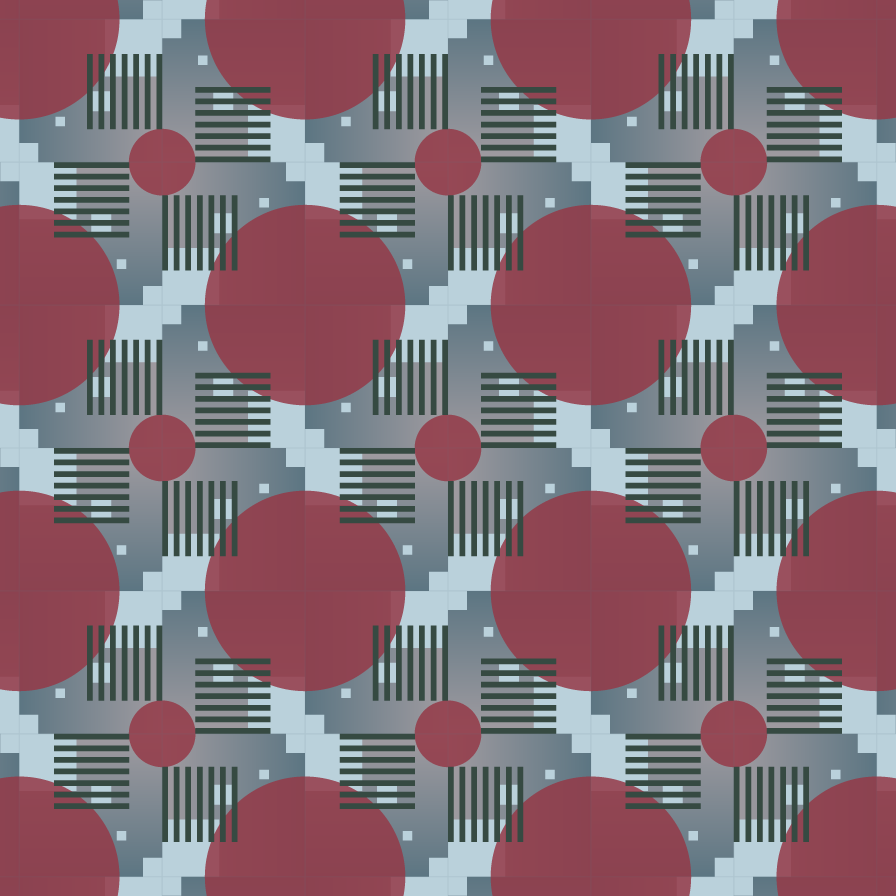
This pattern is drawn by a WebGL 2 fragment shader. Its source:

```glsl
#version 300 es
precision highp float;
// Pinwheel tiling: each square tile is one quadrant turned four times about its centre.
// A quadrant holds a gradient, pale stepped cells, translucent discs and a block of bars.
// Lengths are in cells, 15 to a tile; edges are smoothed by averaging sub-samples.

uniform vec2 u_resolution;
out vec4 fragColor;

const float TILE_SIZE = 0.319;        // tile width as a share of the canvas
const float CELLS = 15.0;             // cells across one tile
const float HALF_TILE = 0.5 * CELLS;
const float BIG_RADIUS = 5.26;
const float SMALL_RADIUS = 1.75;
const float DISC_OPACITY = 0.85;
const vec2 BLOCK_MIN = vec2(-3.95, 1.73);
const float BLOCK_SIZE = 3.95;
const float BAR_COUNT = 7.0;
const float SEAM_HALF_WIDTH = 0.03;
const float SEAM_OPACITY = 0.13;
const int SAMPLES = 4;                // sub-samples along each pixel side

const vec3 PALE_BLUE = vec3(0.73, 0.82, 0.86);
const vec3 WARM_GREY = vec3(0.63, 0.61, 0.63);
const vec3 SLATE = vec3(0.36, 0.46, 0.51);
const vec3 DISC_RED = vec3(0.58, 0.225, 0.28);
const vec3 BAR_GREEN = vec3(0.21, 0.29, 0.26);

// 1 inside the box between two corners, else 0
float box(vec2 p, vec2 lo, vec2 hi) {
    vec2 inside = step(lo, p) * step(p, hi);
    return inside.x * inside.y;
}

float square(vec2 p, vec2 centre, float size) {
    return box(p, centre - 0.5 * size, centre + 0.5 * size);
}

float disc(vec2 p, vec2 centre, float radius) {
    return step(distance(p, centre), radius);
}

// Turns any quadrant of the tile onto the upper left one
vec2 foldQuadrant(vec2 p) {
    if (p.x >= 0.0) return p.y >= 0.0 ? vec2(-p.y, p.x) : -p;
    return p.y >= 0.0 ? p : vec2(p.y, -p.x);
}

// Pale areas: wide step, corner cell, and two loose squares
float paleCells(vec2 q) {
    float pale = box(q, vec2(-3.0, 4.5), vec2(1.0, HALF_TILE + 1.0));
    pale = max(pale, box(q, vec2(-HALF_TILE - 1.0, -1.0), vec2(1.0 - HALF_TILE, 1.0)));
    pale = max(pale, square(q, vec2(-3.2, 3.2), 1.05));
    return max(pale, square(q, vec2(-5.35, 2.13), 0.5));
}

// Evenly spaced bars that begin and end flush with the block
float bars(vec2 q) {
    float period = BLOCK_SIZE / (BAR_COUNT - 0.5);
    float stripe = step(fract((q.x - BLOCK_MIN.x) / period), 0.5);
    return stripe * box(q, BLOCK_MIN, BLOCK_MIN + BLOCK_SIZE);
}

vec3 pattern(vec2 uv) {
    vec2 p = (fract(uv / TILE_SIZE + 0.5) - 0.5) * CELLS;
    vec2 q = foldQuadrant(p);

    // Ground
    vec3 color = mix(WARM_GREY, SLATE, -q.x / HALF_TILE);
    color = mix(color, PALE_BLUE, paleCells(q));

    // Discs at the tile corners and centre
    float discs = max(disc(q, vec2(-HALF_TILE, HALF_TILE), BIG_RADIUS),
                      disc(q, vec2(0.0), SMALL_RADIUS));
    color = mix(color, DISC_RED, discs * DISC_OPACITY);

    // Faint seams where the quadrants meet
    vec2 toSeam = min(abs(p), HALF_TILE - abs(p));
    float seam = step(min(toSeam.x, toSeam.y), SEAM_HALF_WIDTH);
    color = mix(color, SLATE, seam * SEAM_OPACITY);

    return mix(color, BAR_GREEN, bars(q));
}

void main() {
    float canvasSize = min(u_resolution.x, u_resolution.y);
    vec3 total = vec3(0.0);
    for (int j = 0; j < SAMPLES; j++) {
        for (int i = 0; i < SAMPLES; i++) {
            vec2 offset = (vec2(i, j) + 0.5) / float(SAMPLES) - 0.5;
            vec2 pixel = gl_FragCoord.xy + offset;
            total += pattern((pixel - 0.5 * u_resolution) / canvasSize);
        }
    }
    fragColor = vec4(total / float(SAMPLES * SAMPLES), 1.0);
}
```
